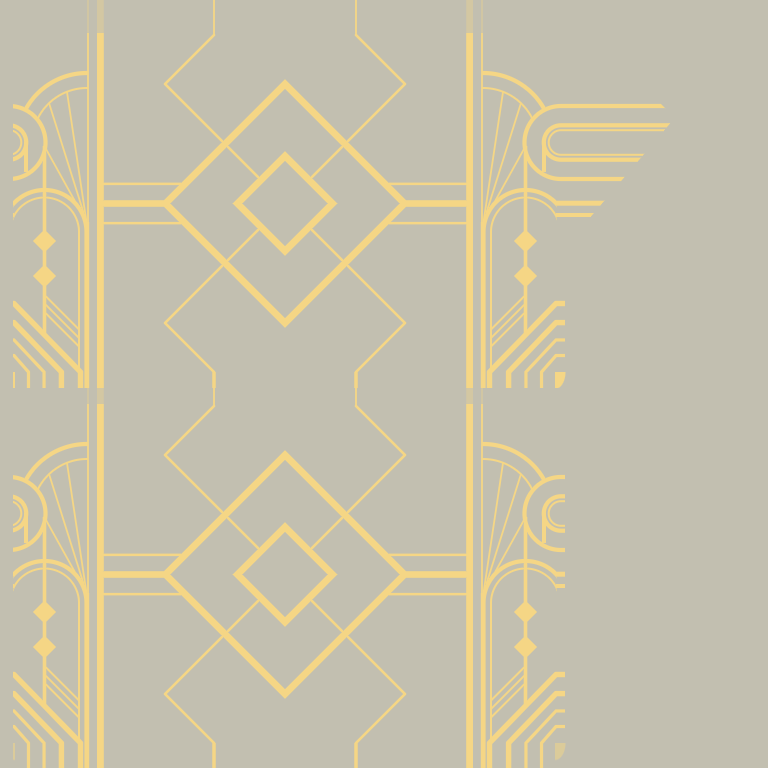
This pattern is drawn by a WebGL 2 fragment shader. Its source:

```glsl
#version 300 es
precision highp float;

#define SPAN 768.0
#define PERIOD 371.0
#define SEAM_TOP 17.0
#define SEAM_END 33.0
#define AXIS_X 285.0
#define HEAVY 6.8
#define MEDIUM 4.2
#define THIN 2.0
#define SEAM_FADE 0.33
#define GOLD vec3(0.96, 0.84, 0.52)
#define STONE vec3(0.76, 0.75, 0.69)

uniform vec2 u_resolution;
out vec4 fragColor;

float stroke(vec2 p, vec2 a, vec2 b, float width) {
    vec2 ab = b - a;
    float t = clamp(dot(p - a, ab) / dot(ab, ab), 0.0, 1.0);
    return length(p - a - ab * t) - 0.5 * width;
}

// Straight bar with square ends, given by opposite corners
float box(vec2 p, vec2 lo, vec2 hi) {
    vec2 d = max(lo - p, p - hi);
    return max(d.x, d.y);
}

float band(float d, float radius, float width) {
    return abs(d - radius) - 0.5 * width;
}

float diamond(vec2 p) {
    return (abs(p.x) + abs(p.y)) * 0.70711;
}

// Nested diamonds, cross bars and angular ribbon
float medallion(vec2 p, float y) {
    vec2 q = abs(p);
    float d = band(diamond(q), 84.5, HEAVY);
    d = min(d, band(diamond(q), 33.6, HEAVY));
    d = min(d, stroke(q, vec2(71.0, 168.5), vec2(120.0, 119.5), 2.5));
    d = min(d, stroke(q, vec2(120.0, 119.5), vec2(25.5, 25.0), 2.5));
    d = min(d, box(q, vec2(119.0, -1.0), vec2(183.0, 3.3)));
    d = min(d, box(q, vec2(101.0, 18.4), vec2(183.0, 20.9)));
    d = min(d, max(abs(q.x - 71.0) - 0.9, y - 35.0));
    return min(d, max(abs(q.x - 71.0) - 1.75, 372.0 - y));
}

// Quarter fan and the long-tailed roundel beside it
float fan(vec2 p) {
    vec2 r = p - vec2(561.0, 142.5);
    float capsule = length(vec2(min(r.x, 0.0), r.y));
    float hub = length(p - vec2(483.0, 143.0));
    float arcs = min(band(hub, 70.0, MEDIUM), band(hub, 55.0, THIN));
    float d = max(max(arcs, 36.5 - capsule), max(482.0 - p.x, p.y - 143.0));
    d = min(d, band(capsule, 36.5, MEDIUM));
    d = min(d, band(capsule, 17.2, MEDIUM));
    d = min(d, band(capsule, 12.3, THIN));
    d = min(d, box(p, vec2(542.0, 142.0), vec2(546.0, 172.0)));
    vec2 apex = vec2(483.5, 222.0);
    d = min(d, stroke(p, apex, vec2(503.0, 92.0), 1.8));
    d = min(d, stroke(p, apex, vec2(521.0, 103.0), 1.8));
    return min(d, stroke(p, apex, vec2(524.0, 149.0), 1.8));
}

// Arch with its beaded stem
float arch(vec2 p) {
    float ring = length(p - vec2(525.5, 232.0));
    float arcs = min(band(ring, 42.0, MEDIUM), band(ring, 34.5, THIN));
    float d = max(arcs, max(p.x - 556.5, p.y - 232.0));
    d = min(d, box(p, vec2(555.5, 200.7), vec2(700.0, 205.7)));
    d = min(d, box(p, vec2(555.5, 213.0), vec2(700.0, 217.0)));
    d = min(d, box(p, vec2(490.0, 231.0), vec2(492.0, 372.0)));
    d = min(d, box(p, vec2(523.7, 146.0), vec2(527.3, 335.0)));
    for (int i = 0; i < 2; i++) {
        vec2 bead = vec2(525.5, 241.0 + 35.0 * float(i));
        d = min(d, diamond(p - bead) - 8.2);
    }
    return d;
}

// Fine diagonals above nested stepped legs
float steps(vec2 p) {
    float d = 1e4;
    for (int i = 0; i < 3; i++) {
        float y = 296.0 + 8.5 * float(i);
        d = min(d, stroke(p, vec2(524.5, y), vec2(491.0, y + 33.5), THIN));
    }
    for (int i = 0; i < 4; i++) {
        float n = float(i);
        float offset = 20.5 * n - 1.1 * n * max(n - 1.0, 0.0) * 0.8 - 1.4 * n;
        float width = i < 2 ? 5.4 : 3.2;
        vec2 top = vec2(556.0, 303.5 + offset);
        vec2 foot = vec2(489.5 + offset, 372.0);
        d = min(d, stroke(p, top, foot, width));
        d = min(d, box(p, top - vec2(0.0, width * 0.5), vec2(580.0, top.y + width * 0.5)));
        d = min(d, box(p, foot - vec2(width * 0.5, 0.0), vec2(foot.x + width * 0.5, 420.0)));
    }
    return d;
}

void main() {
    vec2 p = gl_FragCoord.xy / u_resolution.y * SPAN;
    float pixel = SPAN / u_resolution.y;
    p.y = SPAN - p.y;
    float row = clamp(floor((p.y - SEAM_TOP) / PERIOD), 0.0, 1.0);
    float y = p.y - PERIOD * row;
    float q = abs(p.x - AXIS_X);
    vec2 m = vec2(AXIS_X + q, y);

    // Side ornament, trimmed at both edges; the upper right one has a long wing
    float wing = min(557.0 + y, 775.0 - 0.85 * y);
    float edge = row < 0.5 && y < 225.0 ? wing : 565.0;
    float side = min(min(fan(m), arch(m)), steps(m));
    side = max(side, max(p.x - edge, 13.0 - p.x));
    float d = min(side, medallion(vec2(p.x - AXIS_X, y - 203.5), y));

    // Upright rails, pale across the seam
    float rails = abs(q - 184.6) - 0.5 * HEAVY;
    rails = min(rails, abs(q - 197.0) - 0.9);
    rails = min(rails, max(abs(q - 198.2) - 2.4, 222.0 - y));
    float railInk = clamp(0.5 - rails / pixel, 0.0, 1.0);
    railInk *= mix(SEAM_FADE, 1.0, clamp((y - SEAM_END) / pixel + 0.5, 0.0, 1.0));

    // Rounded corner leaf, paler in the lower row
    vec2 leaf = m - vec2(555.0, 372.0);
    float leafEdge = max((length(leaf / vec2(10.5, 17.0)) - 1.0) * 10.0, -min(leaf.x, leaf.y));
    leafEdge = max(leafEdge, 13.0 - p.x);
    float leafInk = clamp(0.5 - leafEdge / pixel, 0.0, 1.0) * mix(1.0, 0.5, row);

    float ink = max(clamp(0.5 - d / pixel, 0.0, 1.0), max(railInk, leafInk));
    fragColor = vec4(mix(STONE, GOLD, ink), 1.0);
}
```
